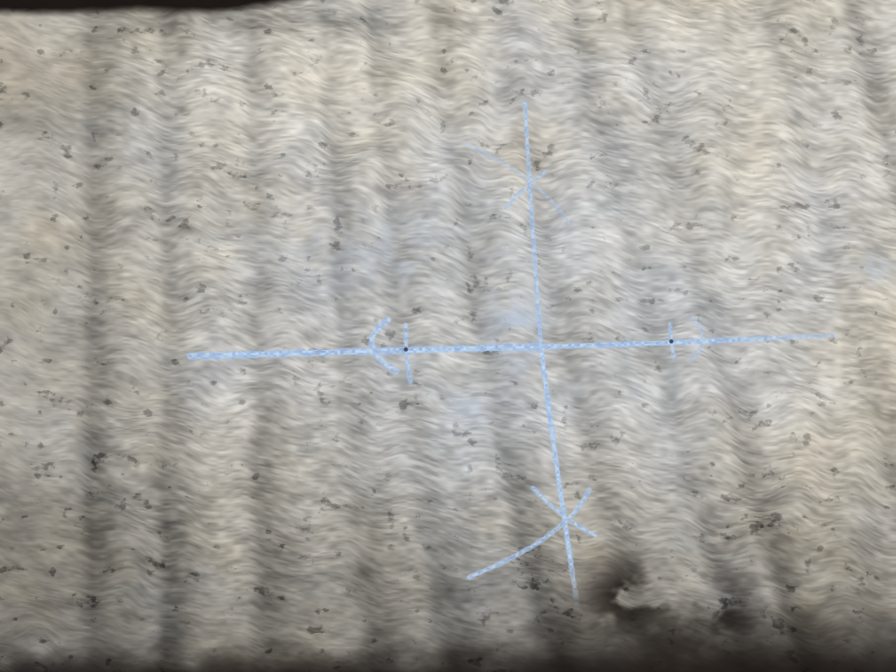
Write a Shadertoy shader that draws this texture.

```glsl
// Draws rippled, finely fibrous wood with a chalked cross and compass marks.

float hash(vec2 p) {
    vec3 q = fract(vec3(p.xyx) * 0.1031);
    q += dot(q, q.yzx + 33.33);
    return fract((q.x + q.y) * q.z);
}

float noise(vec2 p) {
    vec2 cell = floor(p), f = fract(p);
    f = f * f * (3.0 - 2.0 * f);
    vec2 e = vec2(0.0, 1.0);
    return mix(mix(hash(cell), hash(cell + e.yx), f.x),
               mix(hash(cell + e.xy), hash(cell + e.yy), f.x), f.y);
}

float fbm(vec2 p) {
    float sum = 0.0, gain = 0.5;
    for (int i = 0; i < 4; i++) {
        sum += gain * noise(p);
        p = mat2(1.6, 1.2, -1.2, 1.6) * p + 7.3;
        gain *= 0.5;
    }
    return sum / 0.9375;
}

float blob(vec2 p, vec2 center, vec2 radius) {
    vec2 d = (p - center) / radius;
    return exp(-dot(d, d));
}

float segmentDist(vec2 p, vec2 a, vec2 b) {
    vec2 ab = b - a;
    return length(p - a - ab * clamp(dot(p - a, ab) / dot(ab, ab), 0.0, 1.0));
}

// Chalk stroke passing through a, m and b, roughened by grain.
float chalk(vec2 p, vec2 a, vec2 m, vec2 b, float halfWidth, float grain) {
    vec2 control = 2.0 * m - 0.5 * (a + b), last = a;
    float d = 10.0;
    for (int i = 1; i <= 8; i++) {
        float t = float(i) / 8.0;
        vec2 next = mix(mix(a, control, t), mix(control, b, t), t);
        d = min(d, segmentDist(p, last, next));
        last = next;
    }
    d += (grain - 0.5) * halfWidth * 0.8;
    float soft = 0.0012 + 0.5 / iResolution.y;
    return (1.0 - smoothstep(halfWidth - soft, halfWidth + soft, d)) * (0.75 + 0.35 * grain);
}

// Dark figure bands, leaning further toward the right side.
float ripple(vec2 p) {
    float bands[11] = float[11](0.14, 0.25, 0.385, 0.515, 0.60, 0.72, 0.84, 0.975, 1.065, 1.275, 1.40);
    float lean = 0.27 * smoothstep(0.25, 1.0, p.x);
    float x = p.x + lean * (p.y - 0.5) + 0.018 * (fbm(p * vec2(4.0, 7.0)) - 0.5);
    float shade = 0.0;
    for (int i = 0; i < 11; i++) {
        float d = x - bands[i];
        float width = d < 0.0 ? 0.016 : 0.034;
        float strength = 0.45 + 0.9 * noise(vec2(float(i) * 5.7, p.y * 3.0));
        shade += strength * exp(-d * d / (width * width));
    }
    return shade;
}

// Short fine fibres, gently tilted back and forth by the bands.
float fibres(vec2 p, float shade) {
    float bend = 0.005 * sin(p.x * 50.0 + 6.0 * noise(p * 6.0)) + 0.005 * shade;
    float across = p.y + 0.16 * p.x + bend + 0.018 * noise(p * 15.0);
    float coarse = noise(vec2(p.x * 48.0, across * 170.0));
    float fine = noise(vec2(p.x * 85.0 + 9.0, across * 310.0));
    return 0.5 * coarse + 0.5 * fine - 0.5;
}

vec3 wood(vec2 p) {
    float shade = ripple(p);
    float focus = smoothstep(-0.05, 0.3, p.x) * smoothstep(-0.02, 0.25, p.y);
    float low = 1.0 - smoothstep(0.0, 0.42, p.y);
    float light = 0.745 + 0.05 * smoothstep(0.35, 0.95, p.y);
    light -= 0.11 * (1.0 - smoothstep(0.0, 0.5, p.x)) + 0.20 * low;
    light -= (0.105 + 0.07 * low) * shade;
    light += 0.12 * (fbm(p * vec2(6.0, 8.0) + 3.0) - 0.5);
    light += 0.16 * (fbm(p * vec2(30.0, 50.0)) - 0.5);
    light += 0.25 * mix(0.5, 1.0, focus) * fibres(p, shade);
    light -= 0.12 * blob(p, vec2(0.02, 0.82), vec2(0.12, 0.025));
    light -= 0.14 * blob(p, vec2(0.40, 0.97), vec2(0.22, 0.02));
    // Sparse small pores
    light -= 0.18 * smoothstep(0.68, 0.85, fbm(p * vec2(50.0, 65.0) + 5.0));
    float cool = blob(p, vec2(0.74, 0.54), vec2(0.48, 0.34));
    float warmth = clamp(0.65 - 0.6 * cool + 0.9 * (fbm(p * 9.0 + 17.0) - 0.5), 0.0, 1.0);
    vec3 tint = mix(vec3(0.98, 0.99, 1.0), vec3(1.04, 0.99, 0.89), warmth);
    return max(light, 0.05) * tint;
}

// Shadowed borders and charred spots along the lower right.
float darkness(vec2 p) {
    float rough = fbm(p * vec2(18.0, 26.0));
    float topEdge = 0.990 + 0.035 * smoothstep(0.3, 0.58, p.x) - 0.012 * rough;
    float top = smoothstep(topEdge - 0.012, topEdge + 0.008, p.y);
    float height = 0.05 + 0.085 * smoothstep(0.6, 0.95, p.x) + 0.08 * (rough - 0.5);
    float bottom = 1.0 - smoothstep(-0.02, height, p.y);
    float burn = blob(p, vec2(0.93, 0.12), vec2(0.06, 0.045)) + 0.6 * blob(p, vec2(1.07, 0.10), vec2(0.06, 0.05));
    return clamp(top + 0.9 * bottom + 0.8 * burn * smoothstep(0.42, 0.68, rough), 0.0, 0.95);
}

float marks(vec2 p, float g) {
    vec2 hub = vec2(0.805, 0.484);
    float m = chalk(p, vec2(0.283, 0.470), vec2(0.545, 0.477), hub, 0.0050, g);
    m = max(m, chalk(p, hub, vec2(1.02, 0.491), vec2(1.241, 0.501), 0.0040, g) * (1.0 - 0.5 * smoothstep(1.04, 1.24, p.x)));
    m = max(m, chalk(p, vec2(0.781, 0.847), vec2(0.792, 0.67), hub, 0.0031, g) * 0.85);
    m = max(m, chalk(p, hub, vec2(0.828, 0.31), vec2(0.859, 0.10), 0.0037, g) * smoothstep(0.08, 0.18, p.y));
    // Arcs and ticks on the long axis
    m = max(m, chalk(p, vec2(0.578, 0.524), vec2(0.553, 0.487), vec2(0.590, 0.447), 0.0045, g) * 0.9);
    m = max(m, chalk(p, vec2(0.604, 0.517), vec2(0.605, 0.475), vec2(0.611, 0.432), 0.0035, g) * 0.8);
    m = max(m, chalk(p, vec2(0.997, 0.518), vec2(0.999, 0.493), vec2(1.003, 0.468), 0.0030, g) * 0.8);
    m = max(m, chalk(p, vec2(1.031, 0.527), vec2(1.046, 0.497), vec2(1.029, 0.465), 0.0032, g) * 0.5);
    // Crossing arcs above and below
    m = max(m, chalk(p, vec2(0.694, 0.785), vec2(0.785, 0.733), vec2(0.847, 0.668), 0.0028, g) * 0.45);
    m = max(m, chalk(p, vec2(0.811, 0.743), vec2(0.785, 0.723), vec2(0.752, 0.691), 0.0028, g) * 0.7);
    m = max(m, chalk(p, vec2(0.793, 0.274), vec2(0.838, 0.233), vec2(0.886, 0.203), 0.0031, g) * 0.85);
    return max(m, chalk(p, vec2(0.877, 0.271), vec2(0.816, 0.203), vec2(0.698, 0.141), 0.0035, g) * 0.85);
}

void mainImage(out vec4 fragColor, in vec2 fragCoord) {
    vec2 p = fragCoord / iResolution.y;
    float grain = noise(p * vec2(230.0, 300.0));
    vec3 color = wood(p);
    // Rubbed chalk dust
    float dust = 0.9 * blob(p, vec2(0.77, 0.505), vec2(0.038, 0.06)) + 0.4 * blob(p, vec2(0.69, 0.39), vec2(0.06, 0.03));
    dust += 0.4 * blob(p, vec2(0.56, 0.63), vec2(0.18, 0.06)) + 0.6 * blob(p, vec2(1.30, 0.60), vec2(0.04, 0.02));
    color = mix(color, vec3(0.73, 0.78, 0.85), dust * smoothstep(0.25, 0.75, fbm(p * 40.0)));
    color = mix(color, vec3(0.09, 0.07, 0.06), darkness(p));
    color = mix(color, mix(vec3(0.58, 0.70, 0.88), vec3(0.78, 0.87, 0.96), grain), clamp(marks(p, grain), 0.0, 1.0));
    // Punched centres
    float holes = min(length(p - vec2(0.604, 0.480)), length(p - vec2(0.999, 0.492)));
    color = mix(color, vec3(0.16, 0.20, 0.29), 0.85 * (1.0 - smoothstep(0.0015, 0.0045, holes)));
    fragColor = vec4(clamp(color, 0.0, 1.0), 1.0);
}
```
